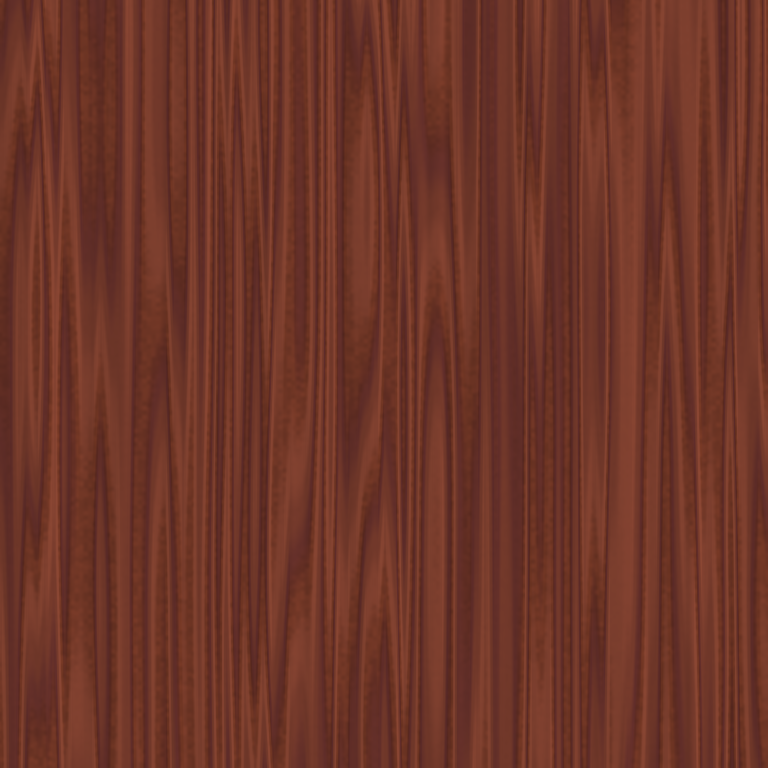
Reproduce this texture procedurally as a Shadertoy shader.

```glsl
// Reddish wood veneer with upright grain: the contour bands of a smooth noise
// field, stretched along y, are coloured by a cyclic ramp. A patchy warp makes
// some figure ragged; thin streaks and pore speckle add the fine detail.

const vec3 SALMON = vec3(0.515, 0.262, 0.190);
const vec3 SIENNA = vec3(0.440, 0.218, 0.162);
const vec3 PLUM   = vec3(0.358, 0.166, 0.157);
const vec3 UMBER  = vec3(0.350, 0.158, 0.124);
const vec3 RUST   = vec3(0.430, 0.205, 0.134);
const vec3 MEAN   = vec3(0.425, 0.208, 0.156);

const vec2  FIGURE_FREQ  = vec2(23.0, 1.5);  // flames per canvas
const vec2  STRAND_FREQ  = vec2(84.0, 0.4);  // narrow straight strands
const vec2  STREAK_FREQ  = vec2(125.0, 1.2); // thin tonal streaks
const float FIGURE_RINGS = 2.9;              // rings crossed by each layer
const float STRAND_RINGS = 1.35;
const float DRIFT_RINGS  = 2.0;
const float RAGGED_SHIFT = 0.20;             // lengthwise warp, canvas units
const float STREAK_LEVEL = 0.13;
const float SPECKLE_FREQ = 170.0;
const float SPECKLE_LEVEL = 0.13;
const float FLAT_SOFTENING = 0.35;           // contrast lost in broad bands

float hash(vec2 p) {
    return fract(sin(dot(p, vec2(127.1, 311.7))) * 43758.5453);
}

// Smooth noise along one column, with its own lengthwise offset
float columnNoise(float column, float y) {
    y += 17.0 * hash(vec2(column, 3.7));
    float cell = floor(y);
    float t = smoothstep(0.0, 1.0, y - cell);
    return mix(hash(vec2(column, cell)), hash(vec2(column, cell + 1.0)), t);
}

// Columns blended sideways, so that no rows line up
float grainNoise(vec2 p) {
    float column = floor(p.x);
    float t = smoothstep(0.0, 1.0, p.x - column);
    return mix(columnNoise(column, p.y), columnNoise(column + 1.0, p.y), t);
}

// Height field whose contours are the growth rings
float ringField(vec2 uv) {
    float patchMask = smoothstep(0.68, 0.92, grainNoise(uv * vec2(5.0, 1.5) + 31.0));
    float ragged = grainNoise(uv * vec2(52.0, 6.0) + 57.0) - 0.5;
    uv.y += RAGGED_SHIFT * patchMask * ragged;
    uv.x += 0.006 * (grainNoise(uv * vec2(6.0, 2.5) + 11.0) - 0.5);
    return FIGURE_RINGS * grainNoise(uv * FIGURE_FREQ)
         + STRAND_RINGS * grainNoise(uv * STRAND_FREQ + 83.0)
         + DRIFT_RINGS * grainNoise(uv * vec2(9.0, 0.5) + 19.0);
}

// Cyclic colours across one ring
vec3 ringColor(float phase) {
    vec3 color = mix(SALMON, SIENNA, smoothstep(0.06, 0.24, phase));
    color = mix(color, PLUM, smoothstep(0.28, 0.48, phase));
    color = mix(color, UMBER, smoothstep(0.48, 0.60, phase));
    color = mix(color, RUST, smoothstep(0.57, 0.74, phase));
    return mix(color, SALMON, smoothstep(0.78, 0.98, phase));
}

void mainImage(out vec4 fragColor, in vec2 fragCoord) {
    vec2 uv = fragCoord / iResolution.y;

    // Rings, faded to the mean where they are finer than a pixel
    float field = ringField(uv);
    float phase = fract(field);
    float pixelRings = fwidth(field);
    vec3 color = ringColor(phase);
    color = mix(color, MEAN, smoothstep(0.25, 0.9, pixelRings));

    // Broad, level bands are softer than tight ones
    float slope = pixelRings * iResolution.y;
    color = mix(color, MEAN, FLAT_SOFTENING * (1.0 - smoothstep(8.0, 55.0, slope)));

    // Thin streaks along the grain
    color *= 1.0 + STREAK_LEVEL * (grainNoise(uv * STREAK_FREQ + 7.0) - 0.5);

    // Pore speckle, strongest in the brown part of a ring
    float pores = smoothstep(0.42, 0.68, phase) * (1.0 - smoothstep(0.82, 1.0, phase));
    float speckle = grainNoise(uv * SPECKLE_FREQ) - 0.5;
    color *= 1.0 + SPECKLE_LEVEL * speckle * mix(0.15, 1.0, pores);

    fragColor = vec4(color, 1.0);
}
```
